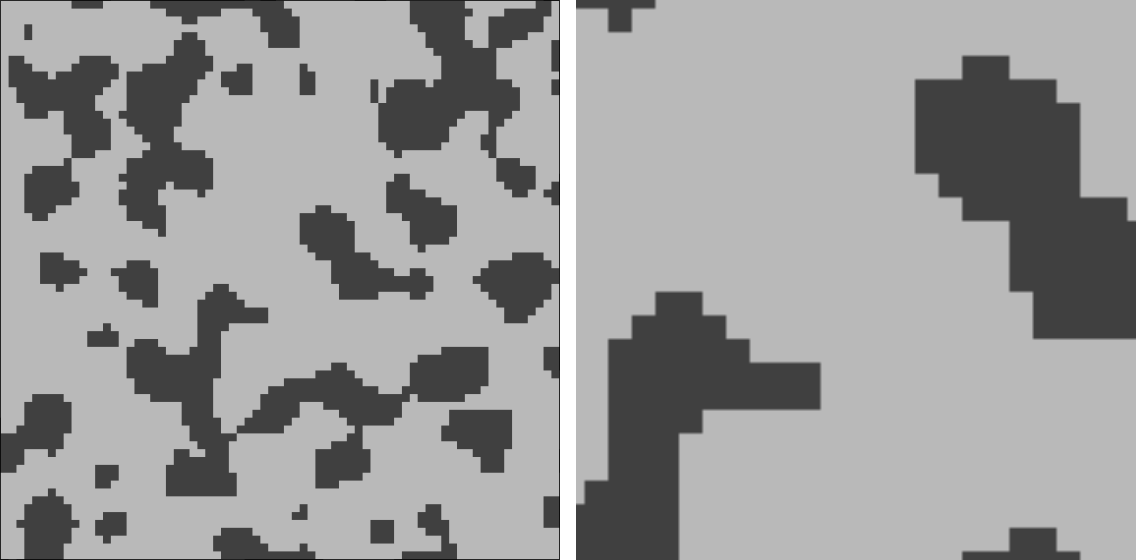
Left: the whole. Right: its middle third, enlarged.
This pattern is drawn by a three.js fragment shader. Its source:

```glsl
// Dark angular islands on a light grey ground, drawn in coarse square cells.
// A slice of 3D gradient noise is sampled once per cell and thresholded;
// cell borders are blended over a thin ramp, and a hairline frames the canvas.

varying vec2 vUv;

const vec3 GROUND = vec3(0.727);
const vec3 ISLAND = vec3(0.25);
const vec3 FRAME = vec3(0.0);

const float CELLS = 71.0;         // cells across the canvas
const float FEATURE = 6.0;        // noise lattice spacing, in cells
const float THRESHOLD = 0.095;    // higher gives fewer islands
const float SLICE = 0.5;          // depth of the slice through the noise
const vec3 SEED = vec3(17.0, 41.0, 5.0);
const float EDGE_RAMP = 0.13;     // width of smoothed cell edges, in cells
const float FRAME_WIDTH = 0.0013; // in canvas units

// Random unit vector for a lattice point
vec3 gradientAt(vec3 lattice) {
  vec3 h = fract((lattice + SEED) * vec3(0.1031, 0.1030, 0.0973));
  h += dot(h, h.yxz + 33.33);
  h = fract((h.xxy + h.yxx) * h.zyx);
  return normalize(h * 2.0 - 1.0 + 1e-4);
}

// Contribution of one corner of the lattice cube
float corner(vec3 base, vec3 f, vec3 offset) {
  return dot(gradientAt(base + offset), f - offset);
}

// Gradient noise with a quintic fade
float gradientNoise(vec3 p) {
  vec3 i = floor(p);
  vec3 f = fract(p);
  vec3 u = f * f * f * (f * (f * 6.0 - 15.0) + 10.0);
  vec2 e = vec2(0.0, 1.0);
  float nearLow = mix(corner(i, f, e.xxx), corner(i, f, e.yxx), u.x);
  float nearHigh = mix(corner(i, f, e.xyx), corner(i, f, e.yyx), u.x);
  float farLow = mix(corner(i, f, e.xxy), corner(i, f, e.yxy), u.x);
  float farHigh = mix(corner(i, f, e.xyy), corner(i, f, e.yyy), u.x);
  return mix(mix(nearLow, nearHigh, u.y), mix(farLow, farHigh, u.y), u.z);
}

// 1 where a cell belongs to an island, else 0
float cellState(vec2 cell) {
  return step(THRESHOLD, gradientNoise(vec3((cell + 0.5) / FEATURE, SLICE)));
}

// Island coverage with narrow ramps across the cell borders
float islandCoverage(vec2 gridPos) {
  vec2 shifted = gridPos - 0.5;
  vec2 cell = floor(shifted);
  vec2 w = clamp((fract(shifted) - 0.5) / EDGE_RAMP + 0.5, 0.0, 1.0);
  float low = mix(cellState(cell), cellState(cell + vec2(1.0, 0.0)), w.x);
  float high = mix(cellState(cell + vec2(0.0, 1.0)), cellState(cell + 1.0), w.x);
  return mix(low, high, w.y);
}

void main() {
  // Cell grid, inset inside the frame
  vec2 gridPos = (vUv - FRAME_WIDTH) / (1.0 - 2.0 * FRAME_WIDTH) * CELLS;
  vec3 color = mix(GROUND, ISLAND, islandCoverage(gridPos));

  // Hairline frame
  vec2 toEdge = min(vUv, 1.0 - vUv);
  float border = min(toEdge.x, toEdge.y);
  color = mix(FRAME, color, smoothstep(0.4 * FRAME_WIDTH, 1.4 * FRAME_WIDTH, border));

  gl_FragColor = vec4(color, 1.0);
}
```
